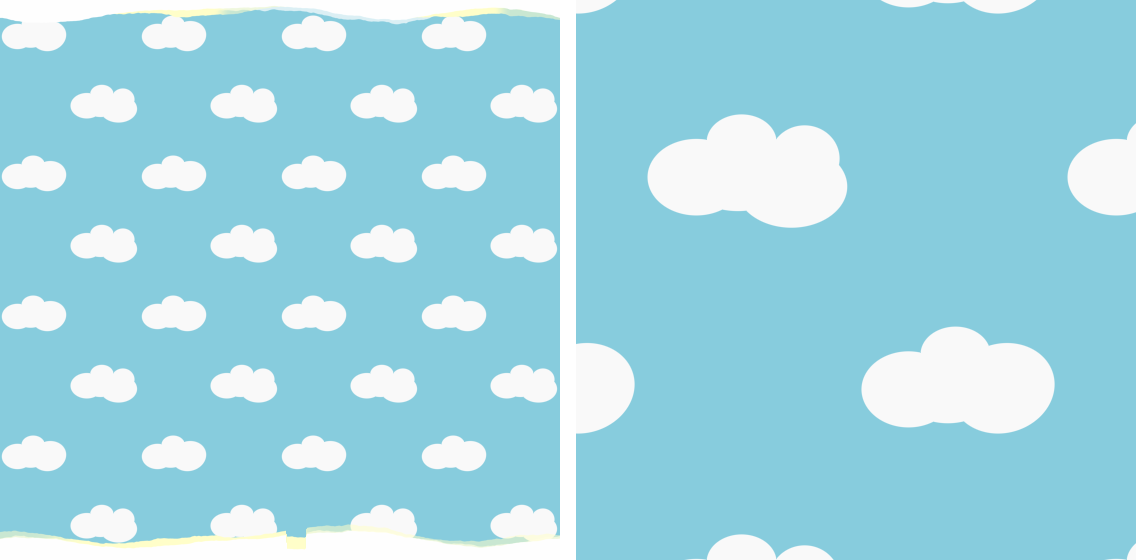
Left: the whole. Right: its middle third, enlarged.
This pattern is drawn by a Shadertoy shader. Its source:

```glsl
#define REPEATS 4.0
#define TILE 192.0
#define SKY vec3(0.53, 0.80, 0.867)
#define CLOUD vec3(0.977)
#define PAPER vec3(0.998)
#define YELLOW vec3(1.0, 0.995, 0.79)
#define VEIL_ALPHA 0.7
#define TINT_ALPHA 0.55
#define FRAY 5.0
#define TAU 6.2831853

float hash(float n) {
    return fract(sin(n * 127.1) * 43758.5453);
}

float noise(float x) {
    float i = floor(x), f = fract(x);
    return mix(hash(i), hash(i + 1.0), f * f * (3.0 - 2.0 * f));
}

// Ragged fibre offset, centred on zero
float fray(float x, float seed) {
    float sum = 0.0, amp = 0.5, freq = 28.0;
    for (int i = 0; i < 4; i++) {
        sum += amp * (noise(x * freq + seed) - 0.5);
        freq *= 2.1;
        amp *= 0.55;
        seed += 17.3;
    }
    return FRAY * sum;
}

// Approximate signed distance to an ellipse
float ellipse(vec2 p, vec2 centre, vec2 radii) {
    p -= centre;
    float k = length(p / radii);
    return k * (k - 1.0) / max(length(p / (radii * radii)), 1e-4);
}

// Three-lobed cloud with a broad right side
float roundCloud(vec2 p) {
    float d = ellipse(p, vec2(24.0, 50.0), vec2(21.5, 17.4));
    d = min(d, ellipse(p, vec2(45.5, 34.0), vec2(16.0, 12.7)));
    d = min(d, ellipse(p, vec2(42.0, 50.0), vec2(22.0, 15.5)));
    vec2 leaning = p + vec2(0.1 * (p.y - 49.5), 0.0);
    return min(d, ellipse(leaning, vec2(67.0, 49.5), vec2(23.7, 20.7)));
}

// Four-lobed cloud with a stepped right side
float puffyCloud(vec2 p) {
    float d = ellipse(p, vec2(119.0, 145.0), vec2(22.3, 17.5));
    d = min(d, ellipse(p, vec2(139.7, 129.0), vec2(16.0, 12.7)));
    d = min(d, ellipse(p, vec2(138.0, 145.0), vec2(24.0, 15.5)));
    d = min(d, ellipse(p, vec2(168.5, 136.5), vec2(16.0, 15.2)));
    return min(d, ellipse(p, vec2(162.5, 149.3), vec2(25.5, 18.8)));
}

float cover(float d, float aa) {
    return smoothstep(aa, -aa, d);
}

// Slow wander of a torn edge
float wander(float x, float depth, vec3 amps, vec3 phases) {
    return depth + dot(amps, cos(TAU * x * vec3(1.0, 2.0, 3.0) - phases));
}

// Veil, yellow tint and white sheet, each reaching less far inwards
vec3 tornEdge(vec3 col, float h, float x, float edge, float veil, float tint,
              float opaque, float seed, float aa) {
    edge += fray(x, seed);
    float veilEdge = edge + veil + fray(x, seed + 31.0);
    float tintEdge = edge + tint + fray(x, seed + 67.0);
    col = mix(col, PAPER, VEIL_ALPHA * cover(h - veilEdge, aa));
    col = mix(col, YELLOW, mix(TINT_ALPHA, 1.0, opaque) * cover(h - tintEdge, aa));
    return mix(col, PAPER, cover(h - edge, aa));
}

void mainImage(out vec4 fragColor, in vec2 fragCoord) {
    vec2 uv = fragCoord / iResolution.xy;
    float size = REPEATS * TILE;
    float aa = 0.75 * size / iResolution.y;
    float x = uv.x;

    // Staggered clouds, two per tile
    vec2 p = mod(vec2(x, 1.0 - uv.y) * size, TILE);
    vec3 col = mix(SKY, CLOUD, cover(min(roundCloud(p), puffyCloud(p)), aa));

    // Upper torn strip
    float top = wander(x, 18.25, vec3(5.0, 7.2, 4.8), vec3(0.0, 1.77, 0.9));
    float topVeil = 1.0 + 4.5 * cos(TAU * (x - 0.6));
    float topTint = 1.5 - 7.5 * cos(TAU * (x - 0.1) / 0.52);
    float topOpaque = smoothstep(-0.1, 0.3, cos(2.0 * TAU * (x - 0.28)));
    col = tornEdge(col, (1.0 - uv.y) * size, x, top, topVeil, topTint, topOpaque, 3.0, aa);

    // Lower torn strip, with a square gap in the white sheet
    float base = wander(x, 26.9, vec3(5.8, 6.6, 3.8), vec3(-2.43, 0.87, 0.46));
    float gap = cover(abs(x - 0.529) - 0.0175, aa / size);
    float baseTint = 6.5 + 3.0 * cos(TAU * x / 0.3);
    float baseOpaque = smoothstep(-0.1, 0.5, cos(TAU * (x - 0.32)));
    base = mix(base, 14.0, gap);
    baseTint = mix(baseTint, 16.0, gap);
    baseOpaque = max(baseOpaque, gap);
    col = tornEdge(col, uv.y * size, x, base, 1.5, baseTint, baseOpaque, 211.0, aa);

    fragColor = vec4(col, 1.0);
}
```
